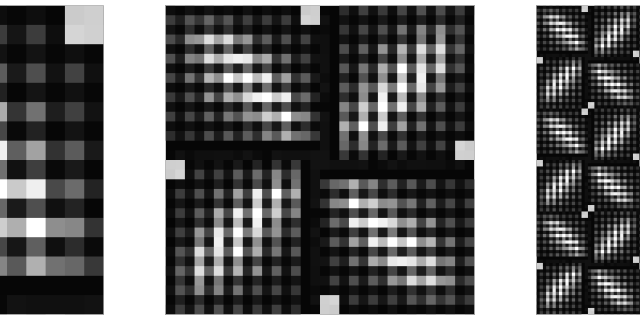
Write a Shadertoy shader that draws this pattern.

```glsl
// Three square panels on white show one basket weave of coarse grey cells.
// A single strand block is turned four ways to make a 32-cell tile; each
// panel shows that tile at another scale, with a slanted sheen per block.

const float PANEL_SIDE = 0.965;    // in canvas heights
const float PANEL_PITCH = 1.159;
const float TILE_CELLS = 32.0;
const float BLOCK_CELLS = 16.0;
const vec3 PANEL_CELLS = vec3(16.0, 32.0, 96.0);  // left, middle, right
const vec2 SHEEN_START = vec2(6.0, 5.0);          // column, row in a block
const float SHEEN_SLOPE = 0.85;
const float SHEEN_CORE = 3.2;
const float SHEEN_HALO = 7.5;
const float GRAIN = 0.35;
const float SHADOW_GREY = 0.025;
const float CORNER_GREY = 0.80;
const vec3 PAPER = vec3(1.0);

float hash(vec2 p) {
    return fract(sin(dot(p, vec2(127.1, 311.7))) * 43758.5453);
}

// Turn any cell of the tile into the upper left block.
vec2 foldToBlock(vec2 cell) {
    for (int turn = 0; turn < 3; turn++) {
        if (max(cell.x, cell.y) >= BLOCK_CELLS) {
            cell = vec2(cell.y, TILE_CELLS - 1.0 - cell.x);
        }
    }
    return cell;
}

// Grey of one cell; columns run right and rows run down.
float weaveGrey(vec2 cell) {
    cell = foldToBlock(mod(cell, TILE_CELLS));
    float col = cell.x;
    float row = cell.y;

    // Knot where neighbouring strands meet, and the gap under the block
    if (col > 13.5 && row < 1.5) {
        return CORNER_GREY + 0.1 * (hash(cell) - 0.5);
    }
    if (row > 13.5) return SHADOW_GREY + 0.05 * step(14.5, row) * hash(cell);

    // Sheen across the block, fading toward its sides
    float offset = col - SHEEN_START.x - SHEEN_SLOPE * (row - SHEEN_START.y);
    float core = exp(-pow(abs(offset) / SHEEN_CORE, 2.0));
    float halo = exp(-pow(abs(offset) / SHEEN_HALO, 2.0));
    float rowFade = exp(-pow(abs(row - 7.5) / 6.0, 4.0));
    float colFade = smoothstep(-3.0, 5.0, col)
                  * mix(1.0, 0.6, smoothstep(12.0, 14.0, col));
    float fade = rowFade * colFade;

    // Light strands on odd rows, lifted where even columns cross them
    bool onStrand = mod(row, 2.0) > 0.5;
    bool onCrossing = mod(col, 2.0) < 0.5;
    float grey;
    if (onStrand) {
        grey = onCrossing ? 0.20 + fade * (0.48 * halo + 0.40 * core)
                          : 0.06 + fade * (0.15 * halo + 0.70 * core);
    } else {
        grey = onCrossing ? 0.05 + fade * (0.10 * halo + 0.28 * core)
                          : SHADOW_GREY + 0.08 * fade * core;
    }
    grey *= 1.0 + GRAIN * (hash(cell + 3.0) - 0.5);
    return clamp(grey, 0.0, 1.0);
}

// Blend neighbouring cells over about one pixel.
float smoothWeave(vec2 position, float cellsPerPixel) {
    vec2 shifted = position - 0.5;
    vec2 cell = floor(shifted);
    vec2 blend = clamp((fract(shifted) - 0.5) / cellsPerPixel + 0.5, 0.0, 1.0);
    float upper = mix(weaveGrey(cell), weaveGrey(cell + vec2(1.0, 0.0)), blend.x);
    float lower = mix(weaveGrey(cell + vec2(0.0, 1.0)),
                      weaveGrey(cell + 1.0), blend.x);
    return mix(upper, lower, blend.y);
}

void mainImage(out vec4 fragColor, in vec2 fragCoord) {
    float pixel = 1.0 / iResolution.y;
    vec2 p = (fragCoord - 0.5 * iResolution.xy) * pixel;

    // Choose the panel and its scale
    float panel = clamp(floor(p.x / PANEL_PITCH + 0.5), -1.0, 1.0);
    p.x -= panel * PANEL_PITCH;
    float cells = panel < -0.5 ? PANEL_CELLS.x
                : panel < 0.5 ? PANEL_CELLS.y : PANEL_CELLS.z;

    // Draw the weave inside the panel square
    vec2 uv = vec2(p.x, -p.y) / PANEL_SIDE + 0.5;
    float grey = smoothWeave(uv * cells, cells * pixel / PANEL_SIDE);
    float edge = max(abs(p.x), abs(p.y)) - 0.5 * PANEL_SIDE;
    float inside = clamp(0.5 - edge / pixel, 0.0, 1.0);

    fragColor = vec4(mix(PAPER, vec3(grey), inside), 1.0);
}
```
